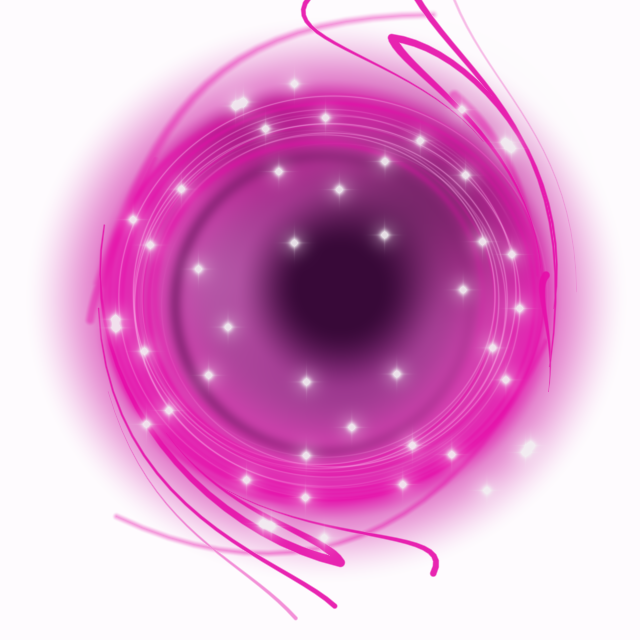
Reproduce this background procedurally as a Shadertoy shader.

```glsl
// A glowing magenta vortex on white: a soft elliptical disc with a dark core,
// built from radial gradients and jittered thin rings, then wrapped in tapered
// Bezier ribbons and sprinkled with sparkles on wobbling concentric rings.

const vec3 WHITE = vec3(0.995, 0.985, 0.995);
const vec3 GLOW = vec3(0.87, 0.40, 0.76);
const vec3 VIVID = vec3(0.90, 0.13, 0.70);
const vec3 PINK = vec3(0.85, 0.25, 0.70);
const vec3 PURPLE = vec3(0.68, 0.27, 0.61);
const vec3 SHADE = vec3(0.42, 0.14, 0.38);
const vec3 CORE = vec3(0.22, 0.035, 0.22);
const vec3 RIBBON = vec3(0.90, 0.05, 0.66);
const float TAU = 6.2831853;

float hash(float n) { return fract(sin(n * 91.17) * 4375.85); }

// Soft round bump, 1 at the centre
float blob(vec2 p, vec2 center, float radius) {
    vec2 d = (p - center) / radius;
    return exp(-dot(d, d));
}

// Soft line around value x = 0
float band(float x, float width) { return exp(-x * x / (width * width)); }

// Cubic Bezier ribbon whose half width goes from w0 to w1
float ribbon(vec2 p, vec2 a, vec2 b, vec2 c, vec2 d, float w0, float w1, float aa) {
    const int STEPS = 20;
    float dist = 10.0;
    vec2 last = a;
    for (int i = 1; i <= STEPS; i++) {
        float t = float(i) / float(STEPS), s = 1.0 - t;
        vec2 next = s * s * s * a + 3.0 * s * t * (s * b + t * c) + t * t * t * d;
        vec2 e = next - last, q = p - last;
        float h = clamp(dot(q, e) / dot(e, e), 0.0, 1.0);
        float along = (float(i) - 1.0 + h) / float(STEPS);
        dist = min(dist, length(q - e * h) - mix(w0, w1, along));
        last = next;
    }
    return 1.0 - smoothstep(-aa, aa, dist);
}

// Bright point with a halo and a faint four-way cross
float sparkle(vec2 d) {
    float r2 = dot(d, d);
    float cross4 = exp(-abs(d.x * d.y) * 45000.0) * exp(-r2 * 3200.0);
    return 0.75 * exp(-r2 * 18000.0) + 0.25 * exp(-r2 * 2200.0) + 0.25 * cross4;
}

// Sparkles around a ring; angles in degrees, wobbled along the index
float sparkleRing(vec2 p, int count, float radius, float squash,
                  float phase, float gap, float wobble, float rate) {
    float sum = 0.0;
    for (int i = 0; i < count; i++) {
        float k = float(i);
        float angle = radians(phase + gap * k + wobble * sin(rate * k + 0.25 * TAU));
        float r = radius - squash * cos(angle);
        sum += sparkle(p - r * vec2(cos(angle), sin(angle)));
    }
    return sum;
}

// Disc body: radial layers, then shadows and the core
vec3 vortex(vec2 p, vec2 q, float r) {
    vec3 col = mix(WHITE, GLOW, 1.0 - smoothstep(0.32, 0.475, r));
    vec3 body = mix(PURPLE, PINK, smoothstep(0.16, 0.27, r));
    body = mix(body, VIVID, smoothstep(0.25, 0.335, r) * 0.85);
    body = mix(body, vec3(0.62, 0.08, 0.49), 0.75 * blob(p, vec2(0.40, 0.80), 0.12));
    body = mix(body, vec3(0.60, 0.10, 0.48), 0.6 * blob(p, vec2(0.72, 0.67), 0.12));
    body = mix(body, vec3(0.74, 0.42, 0.70), 0.45 * blob(p, vec2(0.34, 0.56), 0.08));
    col = mix(col, body, 1.0 - smoothstep(0.325, 0.37, r));

    // Dark inner ring, strongest on the left
    float ring = band(length(p - vec2(0.505, 0.525)) - 0.231, 0.012);
    col = mix(col, vec3(0.45, 0.11, 0.40), ring * (0.4 - 0.25 * q.x / max(r, 0.01)));

    col = mix(col, SHADE, 0.85 * blob(p, vec2(0.625, 0.66), 0.125));
    col = mix(col, vec3(0.50, 0.13, 0.47), 0.6 * blob(p, vec2(0.54, 0.46), 0.10));
    float core = 1.0 - smoothstep(0.06, 0.165, length(p - vec2(0.531, 0.550)));
    return mix(col, CORE, core);
}

void mainImage(out vec4 fragColor, in vec2 fragCoord) {
    vec2 p = fragCoord / iResolution.xy;
    float aa = 1.0 / iResolution.y;
    vec2 q = (p - vec2(0.510, 0.531)) / vec2(1.0, 0.94);
    float r = length(q);
    vec3 col = vortex(p, q, r);

    // Jittered rings, alternately pale and deep magenta
    for (int i = 0; i < 22; i++) {
        float k = float(i);
        vec2 shift = 0.024 * (vec2(hash(k), hash(k + 40.0)) - 0.5);
        float radius = mix(0.255, 0.345, hash(k + 80.0));
        float width = mix(0.0014, 0.006, hash(k + 120.0) * mod(k, 2.0));
        vec2 d = q - shift;
        float sweep = 0.5 + 0.5 * sin(atan(d.y, d.x) + TAU * hash(k + 160.0));
        vec3 tint = mix(vec3(0.97, 0.62, 0.88), RIBBON, mod(k, 2.0));
        col = mix(col, tint, 0.45 * sweep * band(length(d) - radius, width));
    }

    // Upper ribbons
    float solid = ribbon(p, vec2(0.612, 0.941), vec2(0.729, 0.928), vec2(0.898, 0.753), vec2(0.866, 0.518), 0.006, 0.001, aa);
    solid = max(solid, ribbon(p, vec2(0.614, 0.938), vec2(0.638, 0.883), vec2(0.833, 0.779), vec2(0.846, 0.570), 0.007, 0.0, aa));
    solid = max(solid, ribbon(p, vec2(0.647, 1.01), vec2(0.729, 0.870), vec2(0.911, 0.792), vec2(0.859, 0.427), 0.005, 0.001, aa));
    solid = max(solid, ribbon(p, vec2(0.484, 1.005), vec2(0.423, 0.935), vec2(0.651, 0.909), vec2(0.755, 0.779), 0.004, 0.0, aa));
    solid = max(solid, ribbon(p, vec2(0.853, 0.57), vec2(0.833, 0.544), vec2(0.870, 0.479), vec2(0.857, 0.388), 0.006, 0.0, aa));
    // Lower ribbons
    solid = max(solid, ribbon(p, vec2(0.532, 0.121), vec2(0.326, 0.167), vec2(0.117, 0.388), vec2(0.163, 0.648), 0.007, 0.001, aa));
    solid = max(solid, ribbon(p, vec2(0.532, 0.121), vec2(0.508, 0.167), vec2(0.352, 0.193), vec2(0.260, 0.323), 0.007, 0.0, aa));
    solid = max(solid, ribbon(p, vec2(0.523, 0.053), vec2(0.443, 0.128), vec2(0.169, 0.193), vec2(0.154, 0.518), 0.004, 0.001, aa));
    solid = max(solid, ribbon(p, vec2(0.677, 0.104), vec2(0.716, 0.180), vec2(0.495, 0.141), vec2(0.326, 0.251), 0.005, 0.0, aa));
    // Translucent sweeps
    float faint = ribbon(p, vec2(0.677, 0.977), vec2(0.339, 0.974), vec2(0.247, 0.831), vec2(0.156, 0.557), 0.003, 0.008, 4.0 * aa);
    faint = max(faint, ribbon(p, vec2(0.182, 0.193), vec2(0.456, 0.062), vec2(0.703, 0.154), vec2(0.853, 0.466), 0.003, 0.004, 3.0 * aa));
    faint = max(faint, ribbon(p, vec2(0.241, 0.753), vec2(0.18, 0.62), vec2(0.15, 0.56), vec2(0.141, 0.50), 0.005, 0.006, 3.0 * aa));
    faint = max(faint, ribbon(p, vec2(0.71, 0.85), vec2(0.768, 0.805), vec2(0.833, 0.714), vec2(0.84, 0.57), 0.008, 0.001, 3.0 * aa));
    faint = max(faint, ribbon(p, vec2(0.462, 0.034), vec2(0.378, 0.128), vec2(0.234, 0.167), vec2(0.169, 0.388), 0.003, 0.0, aa));
    faint = max(faint, 0.6 * ribbon(p, vec2(0.71, 1.0), vec2(0.768, 0.857), vec2(0.898, 0.779), vec2(0.901, 0.544), 0.002, 0.0, aa));
    col = mix(col, RIBBON, max(0.9 * solid, 0.45 * faint));

    // Sparkles
    vec2 s = p - vec2(0.540, 0.518);
    float stars = sparkleRing(s, 4, 0.130, 0.0, 50.0, 90.0, 12.0, 0.5 * TAU)
        + sparkleRing(s, 4, 0.186, 0.0, 6.0, 90.0, 3.0, 0.5 * TAU)
        + sparkleRing(s, 8, 0.238, 0.0, 28.0, 45.0, -2.0, 0.5 * TAU)
        + sparkleRing(s, 15, 0.297, 0.025, -3.0, 24.0, 3.0, 0.5 * TAU)
        + sparkleRing(s, 16, 0.360, 0.0, 30.0, 20.5, 14.0, 2.3 * TAU);
    col = mix(col, vec3(0.95, 0.94, 0.95), min(stars, 0.92));
    fragColor = vec4(col, 1.0);
}
```
